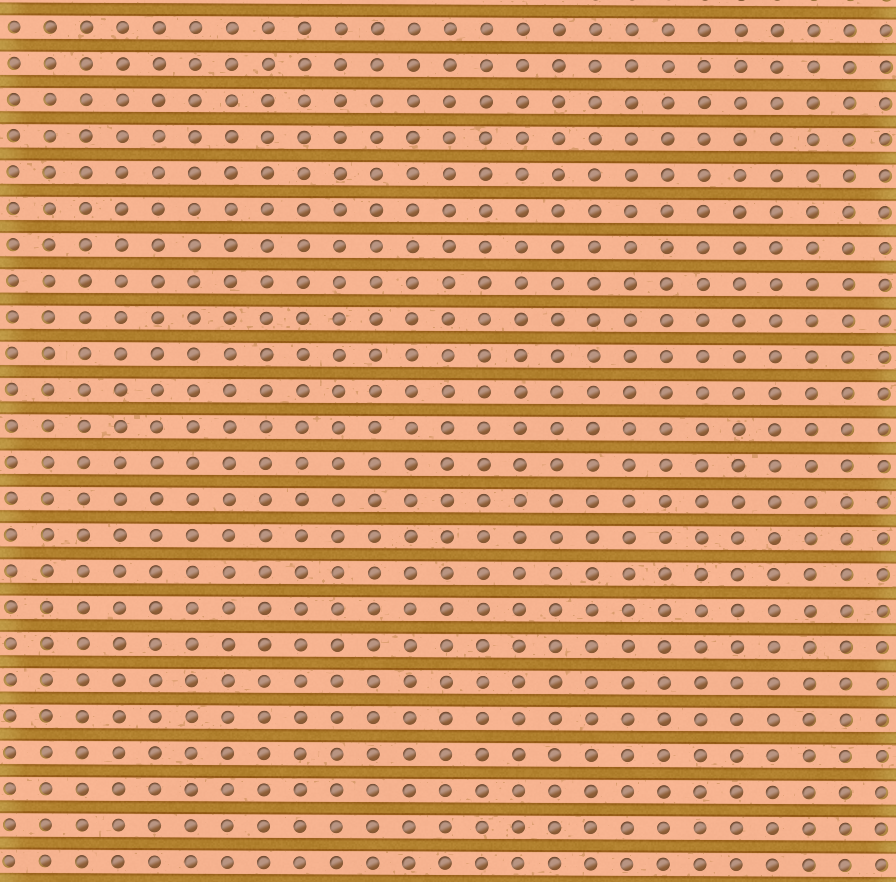
A Shadertoy shader for this texture:

```glsl
const vec3 COPPER = vec3(0.968, 0.703, 0.566);
const vec3 COPPER_EDGE = vec3(0.80, 0.57, 0.36);
const vec3 BOARD = vec3(0.695, 0.505, 0.18);
const vec3 BOARD_DARK = vec3(0.585, 0.36, 0.09);
const vec3 BOARD_PALE = vec3(0.75, 0.60, 0.27);
const vec3 HOLE_GREY = vec3(0.72, 0.58, 0.51);
const vec3 HOLE_BROWN = vec3(0.56, 0.37, 0.21);
const vec3 HOLE_RIM = vec3(0.42, 0.27, 0.17);

const vec2 PITCH = vec2(0.04122, 0.04112);      // hole spacing, canvas heights
const vec2 FIRST_HOLE = vec2(0.0100, 0.0237);
const vec2 SKEW = vec2(-0.0060, 0.0048);        // slight turn of the board
const float STRIP_HALF = 0.325;                 // in units of the pitch
const float HOLE_RADIUS = 0.182;

float hash(vec2 p) {
    vec3 q = fract(p.xyx * vec3(0.1031, 0.1030, 0.0973));
    q += dot(q, q.yzx + 33.33);
    return fract((q.x + q.y) * q.z);
}

float noise(vec2 p) {
    vec2 i = floor(p);
    vec2 f = fract(p);
    f = f * f * (3.0 - 2.0 * f);
    float low = mix(hash(i), hash(i + vec2(1, 0)), f.x);
    float high = mix(hash(i + vec2(0, 1)), hash(i + vec2(1, 1)), f.x);
    return mix(low, high, f.y);
}

// Coverage of the region where distance d is negative
float cover(float d, float soft) {
    return 1.0 - smoothstep(-soft, soft, d);
}

// Bare board between strips; v runs from 0 at its lower edge to 1 at its top
vec3 boardColor(float v, vec2 grid, float sideGlow) {
    float upperShadow = 0.85 * smoothstep(0.72, 0.98, v);
    float lowerLine = 1.0 - smoothstep(0.10, 0.20, v);
    float shade = clamp(upperShadow + lowerLine, 0.0, 1.0);
    vec3 color = mix(BOARD, BOARD_DARK, shade);
    color = mix(color, BOARD_PALE, sideGlow * (1.0 - 0.6 * shade));
    color += 0.022 * (noise(grid * vec2(1.2, 4.0)) - 0.5);
    return color + 0.045 * (noise(grid * 22.0) - 0.5);
}

// Smooth copper with faint worn specks, densest along the edges
vec3 copperColor(vec2 grid, float y) {
    vec3 color = COPPER + 0.014 * (noise(grid * 22.0) - 0.5);
    color += 0.014 * (noise(grid * 0.4) - 0.5);
    float nearEdge = smoothstep(0.15, 0.27, abs(y));
    float patches = noise(grid * vec2(0.45, 0.8) + 31.0);
    float threshold = 0.99 - 0.08 * nearEdge - 0.15 * patches;
    float speck = smoothstep(threshold, threshold + 0.12, noise(grid * vec2(10.0, 13.0) + 7.0));
    color = mix(color, COPPER_EDGE, 0.7 * speck);
    float bevel = smoothstep(STRIP_HALF - 0.03, STRIP_HALF, abs(y));
    return mix(color, COPPER_EDGE, (y > 0.0 ? 0.5 : 0.25) * bevel);
}

// Hole lit from below right, with a pale wall showing near the board sides
vec3 holeColor(vec2 q, float side, float grain, float soft) {
    float slope = (q.y - 0.45 * q.x) / HOLE_RADIUS;
    vec3 color = mix(HOLE_BROWN, HOLE_GREY, smoothstep(-0.75, 0.15, slope + 0.3 * grain));
    float rim = smoothstep(0.55, 0.95, length(q) / HOLE_RADIUS);
    color = mix(color, HOLE_RIM, rim * (0.25 + 0.65 * smoothstep(-0.1, 0.8, slope)));
    vec2 wallShift = vec2(-0.06 * side, 0.03 * abs(side));
    float wall = 1.0 - cover(length(q - wallShift) - HOLE_RADIUS, soft);
    return mix(color, BOARD_PALE, 0.7 * wall * abs(side));
}

void mainImage(out vec4 fragColor, in vec2 fragCoord) {
    vec2 p = fragCoord / iResolution.y;
    float across = fragCoord.x / iResolution.x;
    vec2 grid = (p - FIRST_HOLE + SKEW * p.yx) / PITCH;
    vec2 id = floor(grid + 0.5);
    vec2 cell = grid - id;
    float soft = 0.55 / (iResolution.y * PITCH.y);

    // Board, paler at the left and right sides
    float sideDistance = min(across, 1.0 - across);
    float sideGlow = 1.0 - smoothstep(0.0, 0.035, sideDistance);
    float gap = (fract(grid.y) - STRIP_HALF) / (1.0 - 2.0 * STRIP_HALF);
    vec3 color = boardColor(gap, grid, sideGlow);

    // Straight copper strips
    float strip = cover(abs(cell.y) - STRIP_HALF, soft);
    color = mix(color, copperColor(grid, cell.y), strip);

    // Drilled holes with small differences in place and size
    vec2 jitter = vec2(hash(id + 11.0), hash(id + 47.0)) - 0.5;
    vec2 q = cell - 0.02 * jitter;
    float radius = HOLE_RADIUS + 0.012 * (hash(id + 83.0) - 0.5);
    float side = sign(across - 0.5) * smoothstep(0.30, 0.50, abs(across - 0.5));
    vec3 inside = holeColor(q, side, hash(id + 5.0) - 0.5, soft);
    color = mix(color, inside, cover(length(q) - radius, soft));

    fragColor = vec4(color, 1.0);
}
```
